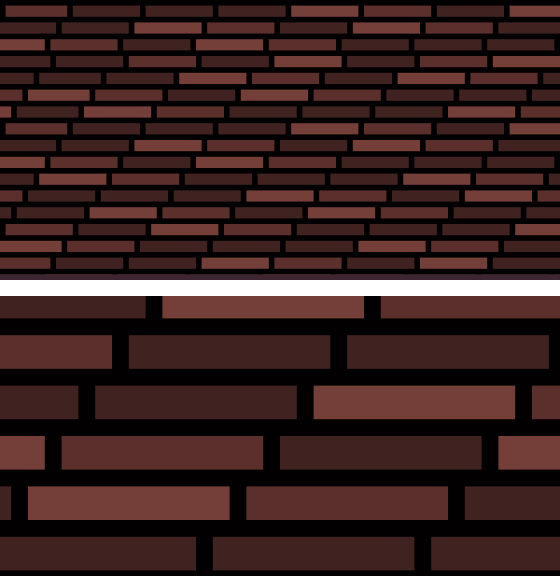
Top, the full canvas; bottom, a detail of the centre.
This pattern is drawn by a WebGL 1 fragment shader. Its source:

```glsl
precision highp float;
// Slanted running-bond brick wall in three red-brown tones above a thin ground strip.

uniform vec2 u_resolution;

const vec2 GRID = vec2(100.0, 50.0);    // canvas size in square cells
const vec2 PITCH = vec2(13.0, 3.0);     // brick plus joint, in cells
const float JOINT = 1.0;                // mortar width
const float COURSE_STEP = 2.0;          // leftward shift per course
const float TONE_PERIOD = 8.0;          // bricks before the tones repeat
const float SLIP_END = 8.0;             // left part shifted in slipped courses
const float STRIP_HEIGHT = 1.0;

const vec3 MORTAR = vec3(0.006, 0.0, 0.0);
const vec3 DARK = vec3(0.25, 0.133, 0.129);
const vec3 MEDIUM = vec3(0.357, 0.188, 0.173);
const vec3 BRIGHT = vec3(0.455, 0.243, 0.224);
const vec3 GROUND = vec3(0.243, 0.149, 0.188);

bool same(float a, float b) {
  return abs(a - b) < 0.5;
}

// Course whose layout is used: the top three repeat 7 to 9, and course 3 is aligned with 15.
float layoutCourse(float course) {
  if (course < 2.5) return course + 7.0;
  return same(course, 3.0) ? 15.0 : course;
}

// Tone of a brick: 0 dark, 1 medium, 2 bright.
float brickTone(float course, float layout, float brick) {
  // The odd course has its own rhythm.
  if (same(course, 3.0)) {
    float n = brick - 2.0;
    if (same(n, 4.0) || same(n, 7.0)) return 2.0;
    return same(mod(n, 4.0), 2.0) ? 1.0 : 0.0;
  }
  // Cut bricks at the wall ends.
  if (same(brick, 0.0)) return layout - 4.0;
  if (same(course, 15.0)) {
    if (same(brick, 2.0)) return 1.0;
    if (same(brick, 9.0)) return 0.0;
  }
  // Bright, medium, dark, bright, medium, then three dark.
  float n = mod(brick + 2.0 * layout - 3.0, TONE_PERIOD);
  if (same(n, 0.0) || same(n, 3.0)) return 2.0;
  return same(n, 1.0) || same(n, 4.0) ? 1.0 : 0.0;
}

vec3 toneColor(float tone) {
  return tone < 0.5 ? DARK : (tone < 1.5 ? MEDIUM : BRIGHT);
}

void main() {
  vec2 pixelsPerCell = u_resolution / GRID;
  vec2 p = gl_FragCoord.xy / pixelsPerCell;
  float down = GRID.y - p.y;

  // Joints are centred on the period borders.
  float course = floor((down - 0.5 * JOINT) / PITCH.y);
  float layout = layoutCourse(course);
  float slip = layout < 7.5 && p.x < SLIP_END ? 1.0 : 0.0;
  float along = p.x - slip + COURSE_STEP * layout;
  vec2 wall = vec2(along, down) - 0.5 * JOINT;
  float brick = floor(wall.x / PITCH.x);

  // Smoothed rectangle inside each period.
  vec2 fromCentre = abs(mod(wall, PITCH) - 0.5 * PITCH);
  vec2 inside = 0.5 * (PITCH - JOINT) - fromCentre;
  vec2 cover = clamp(inside * pixelsPerCell + 0.5, 0.0, 1.0);

  vec3 color = toneColor(brickTone(course, layout, brick));
  color = mix(MORTAR, color, cover.x * cover.y);

  // Ground strip along the bottom edge.
  float ground = clamp((STRIP_HEIGHT - p.y) * pixelsPerCell.y + 0.5, 0.0, 1.0);
  gl_FragColor = vec4(mix(color, GROUND, ground), 1.0);
}
```
